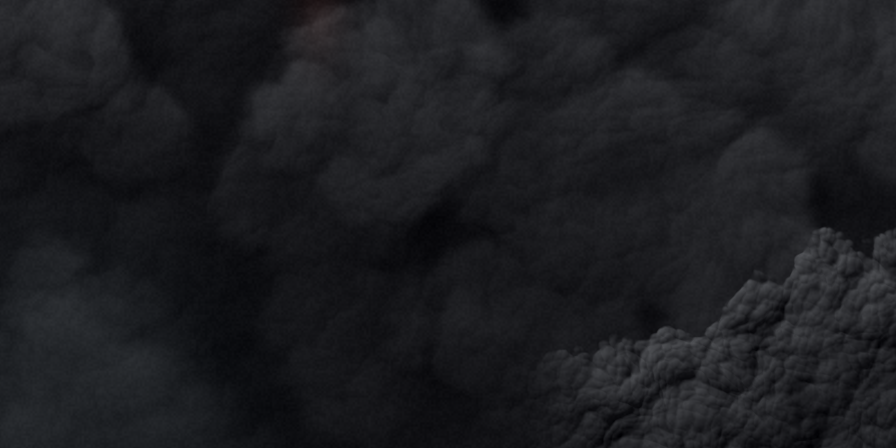
A Shadertoy shader for this texture:

```glsl
// Dark billowing smoke: large lobed puffs are layered back to front, and a
// crisper bank of small billows rises at the lower right. Relief comes from
// octaves of rounded cells, shaded by slope and by depth of the creases.

const vec2 LIGHT_DIR = vec2(-0.6, 0.8);
const float BASE_TONE = 0.083;
const float MEAN_HEIGHT = 1.45;
const int PUFF_COUNT = 11;

// Each puff: centre x, centre y, radius, tone
const vec4 PUFFS[PUFF_COUNT] = vec4[PUFF_COUNT](
    vec4(0.16, 0.06, 0.40, 0.150),
    vec4(0.27, 0.74, 0.17, 0.112),
    vec4(0.11, 0.90, 0.21, 0.150),
    vec4(1.42, 0.92, 0.28, 0.135),
    vec4(1.84, 0.86, 0.34, 0.168),
    vec4(1.58, 0.47, 0.27, 0.150),
    vec4(0.82, 0.30, 0.31, 0.100),
    vec4(1.15, 0.27, 0.28, 0.110),
    vec4(1.26, 0.68, 0.30, 0.136),
    vec4(0.74, 0.60, 0.28, 0.118),
    vec4(0.86, 0.78, 0.30, 0.155));

vec2 hash2(vec2 p) {
    vec3 q = fract(p.xyx * vec3(0.1031, 0.1030, 0.0973));
    q += dot(q, q.yzx + 33.33);
    return fract((q.xx + q.yz) * q.zy);
}

float noise(vec2 p) {
    vec2 i = floor(p), f = fract(p);
    f = f * f * (3.0 - 2.0 * f);
    float low = mix(hash2(i).x, hash2(i + vec2(1, 0)).x, f.x);
    float high = mix(hash2(i + vec2(0, 1)).x, hash2(i + vec2(1, 1)).x, f.x);
    return mix(low, high, f.y);
}

float fbm(vec2 p) {
    float sum = 0.0, amp = 0.5;
    for (int i = 0; i < 4; i++) {
        sum += amp * noise(p);
        p = mat2(1.6, 1.2, -1.2, 1.6) * p + 7.3;
        amp *= 0.5;
    }
    return sum;
}

vec2 warp(vec2 p, float scale) {
    return vec2(fbm(p * scale), fbm(p * scale + 31.7)) - 0.47;
}

// Rounded bumps around scattered cell centres; crispness sharpens the creases
float bumps(vec2 p, float crispness) {
    vec2 cell = floor(p);
    float sum = 0.0;
    for (int y = -1; y <= 1; y++)
    for (int x = -1; x <= 1; x++) {
        vec2 c = cell + vec2(x, y);
        vec2 d = c + 0.1 + 0.8 * hash2(c) - p;
        sum += exp(-crispness * dot(d, d));
    }
    return 1.0 + log(sum + 1e-9) / crispness;
}

float billows(vec2 p, float crispness, float gain) {
    float height = 0.0, amp = 1.0;
    for (int i = 0; i < 4; i++) {
        height += amp * bumps(p, crispness);
        p = mat2(1.6, 1.2, -1.2, 1.6) * p + 11.9;
        amp *= gain;
    }
    return height;
}

// Positive where the relief faces the light
float relief(vec2 p, float height, float crispness, float gain) {
    const float STEP = 0.05;
    float slope = (height - billows(p + LIGHT_DIR * STEP, crispness, gain)) / STEP;
    return clamp(slope, -2.2, 2.2);
}

// Lays one lobed puff over the smoke behind it, with a faint shadow around it
float layPuff(float tone, vec2 p, vec4 puff, float lobes, float softness) {
    vec2 q = (p - puff.xy) / puff.z;
    float d = length(q) - lobes;
    tone *= 1.0 - 0.18 * smoothstep(1.5, 1.0, d);
    float lit = puff.w * (0.94 + 0.24 * q.y);
    return mix(tone, lit, smoothstep(1.03, 1.03 - softness, d));
}

void mainImage(out vec4 fragColor, in vec2 fragCoord) {
    vec2 p = fragCoord / iResolution.y;
    float haze = smoothstep(0.75, 0.25, length(p - vec2(0.1, 0.0)));

    // Soft smoke behind
    vec2 backPos = (p + 0.13 * warp(p, 5.0)) * 5.0;
    float backHeight = billows(backPos, 10.0, 0.42);
    float backLight = relief(backPos, backHeight, 10.0, 0.42);
    vec2 bent = p + 0.2 * warp(p, 3.0);
    float lobes = 0.3 * (backHeight - MEAN_HEIGHT);
    float softness = mix(0.24, 0.6, haze);
    float tone = BASE_TONE * (0.75 + 0.5 * fbm(p * 3.0));
    for (int i = 0; i < PUFF_COUNT; i++)
        tone = layPuff(tone, bent, PUFFS[i], lobes, softness);
    float backShade = 0.12 * backLight + 0.35 * (backHeight - MEAN_HEIGHT);
    tone *= 1.0 + backShade * mix(1.0, 0.5, haze);
    tone *= 0.84 + 0.36 * fbm(p * 5.0 + 3.0);

    // Crisp bank in front, with a lumpy ridge
    vec2 frontPos = (p + 0.06 * warp(p, 8.0)) * 7.0;
    float frontHeight = billows(frontPos, 18.0, 0.48);
    float frontLight = relief(frontPos, frontHeight, 18.0, 0.48);
    float ridge = 0.17 + 0.46 * (p.x - 1.15) + 0.15 * (frontHeight - MEAN_HEIGHT);
    ridge += 0.2 * (noise(vec2(p.x * 5.0, 2.0)) - 0.5);
    float above = p.y - ridge;
    float bank = smoothstep(0.008, -0.01, above) * smoothstep(1.08, 1.45, p.x);
    float bankTone = mix(0.11, 0.19, smoothstep(-0.4, 0.02, above));
    bankTone *= 1.0 + 0.28 * frontLight + 0.6 * (frontHeight - MEAN_HEIGHT);
    tone = mix(tone, bankTone, bank);

    // Cool grey, a teal haze, a dim ember glow and fine grain
    vec3 color = tone * vec3(0.98, 1.0, 1.01) + vec3(0.0, 0.0, 0.012);
    color += haze * vec3(-0.006, 0.002, 0.003);
    vec2 ember = (p - vec2(0.71, 1.0)) / vec2(0.06, 0.13);
    color += vec3(0.045, 0.008, 0.0) * exp(-dot(ember, ember));
    color += 0.024 * (noise(p * 200.0) - 0.5);
    fragColor = vec4(max(color, 0.0), 1.0);
}
```
